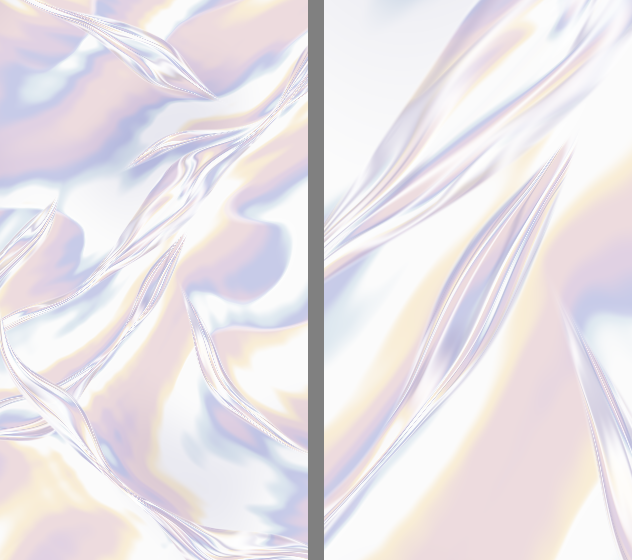
Left: the whole. Right: its middle third, enlarged.
Reproduce this background procedurally as a Shadertoy shader.

```glsl
#define MAIN_FOLDS 4
#define ALL_FOLDS 8
#define FOLD_WIDTH 0.095
#define FOLD_SPACING 0.54
#define FOLD_ANGLE 0.95
#define SHEET_SCALE vec2(0.9, 2.3)
#define SHEET_TONES 0.9
#define WARP 0.07
#define WRINKLE 0.26
#define SOFTNESS 0.004
#define SHADOW vec3(0.68, 0.65, 0.79)
#define WHITE vec3(0.985, 0.985, 0.985)

mat2 rotation(float a) {
    float c = cos(a), s = sin(a);
    return mat2(c, -s, s, c);
}

vec2 cellGradient(vec2 cell) {
    float a = 6.2832 * fract(sin(dot(cell, vec2(127.1, 311.7))) * 43758.5);
    return vec2(cos(a), sin(a));
}

// Gradient noise, roughly -1 to 1
float noise(vec2 p) {
    vec2 i = floor(p), f = p - i;
    vec2 w = f * f * f * (f * (f * 6.0 - 15.0) + 10.0);
    vec2 e = vec2(0.0, 1.0);
    float a = dot(cellGradient(i), f);
    float b = dot(cellGradient(i + e.yx), f - e.yx);
    float c = dot(cellGradient(i + e.xy), f - e.xy);
    float d = dot(cellGradient(i + e.yy), f - e.yy);
    return 1.4 * mix(mix(a, b, w.x), mix(c, d, w.x), w.y);
}

// Cyclic pearl colours: white, cream, pink, lavender, blue, pale blue
vec3 pearl(float phase) {
    float t = fract(phase);
    vec3 c = WHITE;
    c = mix(c, vec3(0.975, 0.93, 0.84), smoothstep(0.20, 0.32, t));
    c = mix(c, vec3(0.93, 0.86, 0.87), smoothstep(0.31, 0.43, t));
    c = mix(c, vec3(0.88, 0.82, 0.89), smoothstep(0.51, 0.65, t));
    c = mix(c, vec3(0.78, 0.795, 0.91), smoothstep(0.68, 0.80, t));
    c = mix(c, vec3(0.87, 0.91, 0.94), smoothstep(0.82, 0.91, t));
    return mix(c, WHITE, smoothstep(0.90, 1.0, t));
}

// Sign of d with a soft step of the given size
float softSign(float d, float size) {
    return d / sqrt(d * d + size * size);
}

// Thin line where d is zero
float lineAt(float d, float size) {
    return 1.0 - smoothstep(0.0, size, abs(d));
}

// Glassy streaks: x runs along the fold, u across it from -1 to 1
vec3 foldColour(float x, float u, float seed) {
    vec2 s = vec2(x * 3.4 + seed * 9.3, u * 1.4 + seed);
    s.y += 0.8 * noise(s * vec2(1.2, 0.8) + 4.0);
    float phase = 0.45 * u * u + 1.1 * noise(s) + 0.3 * noise(s * vec2(1.4, 3.0));
    vec3 c = pearl(phase - 0.1);
    float dark = lineAt(noise(s * vec2(0.9, 2.0) + 17.0), 0.2);
    float glint = lineAt(noise(s * vec2(0.8, 1.6) + 31.0), 0.2);
    float rim = lineAt(abs(u) - 0.88, 0.16);
    c = mix(c, SHADOW, 0.5 * max(dark, 0.8 * rim));
    return mix(c, vec3(1.0), 0.85 * glint);
}

void mainImage(out vec4 fragColor, in vec2 fragCoord) {
    vec2 p = fragCoord / iResolution.x;
    vec2 bent = p + WARP * vec2(noise(p * 2.3 + 3.0), noise(p * 2.3 + 19.0));

    // Broad tones of the smooth sheet, drawn out along the main diagonal
    vec2 q = rotation(0.65) * (p + 1.6 * (bent - p));
    float phase = 0.3 + 0.5 * q.y + SHEET_TONES * noise(q * SHEET_SCALE + 5.0);
    phase += 0.2 * noise(q * vec2(2.0, 5.5) + 11.0);

    // Small wrinkles that fade in and out
    float wrinkle = noise(q * vec2(1.5, 3.2) + 27.0);
    float wrinkled = smoothstep(-0.1, 0.4, noise(p * 2.0 + 41.0));
    phase += WRINKLE * wrinkled * softSign(wrinkle, 0.03) * exp(-3.0 * abs(wrinkle));

    // Folds tilt the sheet beside them and carry streaks inside;
    // the second half of the loop lays minor ones between the main ones
    vec3 foldTone = WHITE;
    float cover = 0.0;
    for (int i = ALL_FOLDS - 1; i >= 0; i--) {
        float minor = i < MAIN_FOLDS ? 0.0 : 1.0;
        float seed = float(i);
        float k = seed - minor * float(MAIN_FOLDS);
        float parity = 1.0 - 2.0 * mod(k, 2.0);
        vec2 centre = vec2(0.45 + 0.15 * parity, 0.1 + FOLD_SPACING * k);
        centre += minor * vec2(0.3 * parity, 0.3);
        float angle = FOLD_ANGLE * cos((k - 1.5) * 1.4) - 0.25 * minor * parity;
        vec2 f = rotation(angle) * (bent - centre);
        float d = f.y - (0.5 - 0.16 * k) * f.x * f.x;

        float reach = (0.75 + 0.2 * parity) * (1.0 - 0.35 * minor);
        float taper = 1.0 - smoothstep(0.4 * reach, reach, abs(f.x));
        float swell = sin(f.x * 3.6 + seed * 2.0 + 0.9);
        float width = FOLD_WIDTH * taper * (0.14 + 0.86 * swell * swell);
        width *= 1.0 - 0.6 * minor;

        float away = abs(d);
        float tilt = 0.3 * exp(-5.0 * away) + 0.2 * exp(-20.0 * away);
        float ripple = noise(vec2(f.x * 2.0 + seed * 5.0, d * 22.0));
        phase += taper * (tilt * softSign(d, 2.0 * SOFTNESS));
        phase += taper * 0.35 * exp(-9.0 * away) * ripple;

        float mask = 1.0 - smoothstep(width - SOFTNESS, width + SOFTNESS, away);
        mask *= smoothstep(0.0, 3.0 * SOFTNESS, width);
        float across = clamp(d / max(width, SOFTNESS), -1.2, 1.2);
        across *= smoothstep(-0.01, 0.03, width);
        foldTone = mix(foldTone, foldColour(f.x, across, seed), mask);
        cover = max(cover, mask);
    }

    // Sheet colour with broad shade and fine bright creases
    vec3 sheet = pearl(phase);
    float shade = smoothstep(-0.1, 0.7, noise(p * 1.8 + 53.0));
    sheet -= shade * vec3(0.085, 0.085, 0.05);
    float crease = lineAt(wrinkle, 0.05) * wrinkled;
    sheet = mix(sheet, vec3(1.0), 0.5 * crease);

    vec3 colour = mix(sheet, foldTone, 0.95 * cover);
    fragColor = vec4(clamp(colour, 0.0, 1.0), 1.0);
}
```
